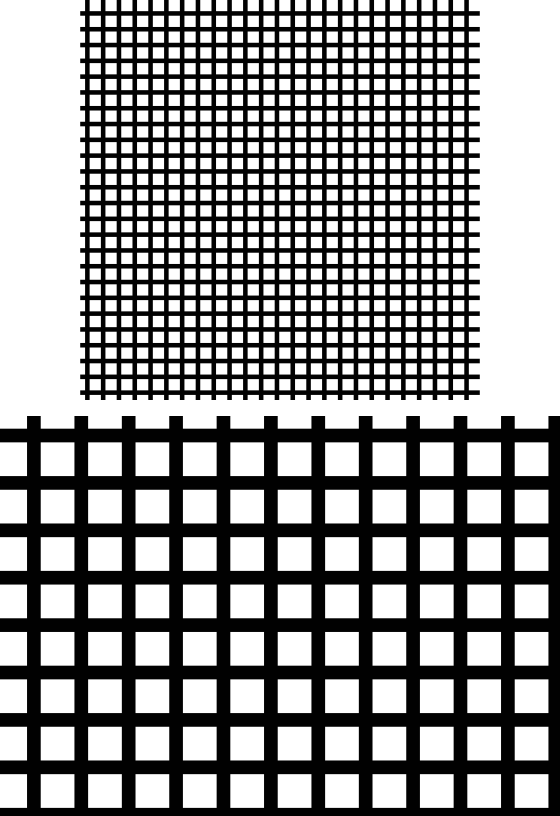
Top, the full canvas; bottom, a detail of the centre.
Write a WebGL 1 fragment shader that draws this pattern.

```glsl
precision highp float;
// Black square lattice of 25 by 25 bars on a white page.
// The bars fill a centred square panel as tall as the canvas; each family
// is the distance to the nearest bar axis, antialiased over one pixel.

uniform vec2 u_resolution;

#define BAR_COUNT 25.0
#define PITCH 0.0395        // spacing of bar axes, in canvas heights
#define FIRST_BAR 0.0184    // first axis from the panel's left and bottom
#define BAR_WIDTH 0.0114
#define PANEL_SIZE 0.999
#define INK vec3(0.005)
#define PAPER vec3(1.0)

// Pixel coverage of a shape from its signed distance.
float coverage(float signedDistance, float pixel) {
  return clamp(0.5 - signedDistance / pixel, 0.0, 1.0);
}

// Signed distance to the nearest bar along each axis.
vec2 barDistance(vec2 p) {
  vec2 index = clamp(floor((p - FIRST_BAR) / PITCH + 0.5), 0.0, BAR_COUNT - 1.0);
  return abs(p - FIRST_BAR - index * PITCH) - 0.5 * BAR_WIDTH;
}

void main() {
  float pixel = 1.0 / u_resolution.y;
  vec2 p = gl_FragCoord.xy * pixel;
  p.x += 0.5 - 0.5 * u_resolution.x * pixel;

  // Union of vertical and horizontal bars
  vec2 bars = barDistance(p);
  float column = coverage(bars.x, pixel);
  float row = coverage(bars.y, pixel);
  float lattice = 1.0 - (1.0 - column) * (1.0 - row);

  // Trim the bar ends at the panel sides
  float panel = coverage(abs(p.x - 0.5) - 0.5 * PANEL_SIZE, pixel);

  gl_FragColor = vec4(mix(PAPER, INK, lattice * panel), 1.0);
}
```
